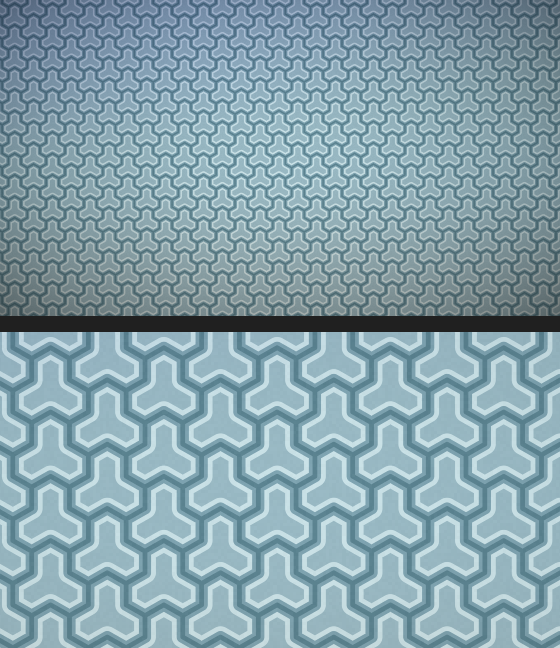
Top: the whole. Bottom: its middle third, enlarged.
Reproduce this pattern procedurally as a Shadertoy shader.

```glsl
// Hash without sine, 0 to 1
float hash(vec2 p) {
    vec3 q = fract(vec3(p.xyx) * 0.1031);
    q += dot(q, q.yzx + 33.33);
    return fract((q.x + q.y) * q.z);
}

float segmentDistance(vec2 p, vec2 a, vec2 b) {
    vec2 ab = b - a;
    return length(p - a - ab * clamp(dot(p - a, ab) / dot(ab, ab), 0.0, 1.0));
}

// Depth inside a tripod of three unit-edge hexagons, negative outside
float tripodDepth(vec2 p) {
    // Fold sixfold into the right half of the upper arm
    vec2 mirror = vec2(-0.5, 0.866);
    p.x = abs(p.x);
    p -= 2.0 * min(dot(p, mirror), 0.0) * mirror;
    p.x = abs(p.x);
    vec2 shoulder = vec2(0.866, 1.5);
    float d = min(segmentDistance(p, vec2(0.0, 2.0), shoulder),
                  segmentDistance(p, shoulder, vec2(0.866, 0.5)));
    bool inside = p.x < 0.866 && dot(p, vec2(0.5, 0.866)) < 1.732;
    return inside ? d : -d;
}

// Interlocked tripods in columns, every second column raised by half a step
float latticeDepth(vec2 p) {
    vec2 period = vec2(5.196, 3.0);
    float depth = -1.0;
    for (int i = 0; i < 2; i++) {
        vec2 q = p - 0.5 * period * float(i);
        q = mod(q + 0.5 * period, period) - 0.5 * period;
        depth = max(depth, tripodDepth(q));
        depth = max(depth, tripodDepth(q + vec2(0.0, period.y))); // tip from below
    }
    return depth;
}

void mainImage(out vec4 fragColor, in vec2 fragCoord) {
    vec2 uv = fragCoord / iResolution.xy;
    vec2 unitsPerWidth = vec2(14.83 * 5.196, 26.13 * 3.0);
    vec2 p = (fragCoord - 0.5 * iResolution.xy) / iResolution.x * unitsPerWidth;
    float depth = latticeDepth(p + vec2(0.13, 1.36));
    float aa = 0.6 * unitsPerWidth.x / iResolution.x;

    // Nested bands from the seam inwards
    vec3 color = vec3(0.34, 0.49, 0.54);
    color = mix(color, vec3(0.47, 0.61, 0.66), smoothstep(-aa, aa, depth - 0.11));
    color = mix(color, vec3(0.75, 0.84, 0.86), smoothstep(-aa, aa, depth - 0.28));
    color = mix(color, vec3(0.57, 0.69, 0.73), smoothstep(-aa, aa, depth - 0.50));

    // Fine grain
    color += 0.015 * (hash(floor(uv * vec2(512.0, 288.0))) - 0.5);

    // Cool light at the upper left, warmer grey at the bottom
    float cool = smoothstep(0.7, 1.35, uv.y + 0.3 * (1.0 - uv.x));
    color *= mix(vec3(1.0), vec3(0.96, 0.96, 1.11), cool);
    color *= mix(vec3(1.03, 0.98, 0.95), vec3(1.0), smoothstep(0.0, 0.5, uv.y));

    // Vignette
    vec2 c = uv - 0.5;
    color *= 1.05 - 0.95 * dot(c, c);
    fragColor = vec4(color, 1.0);
}
```
